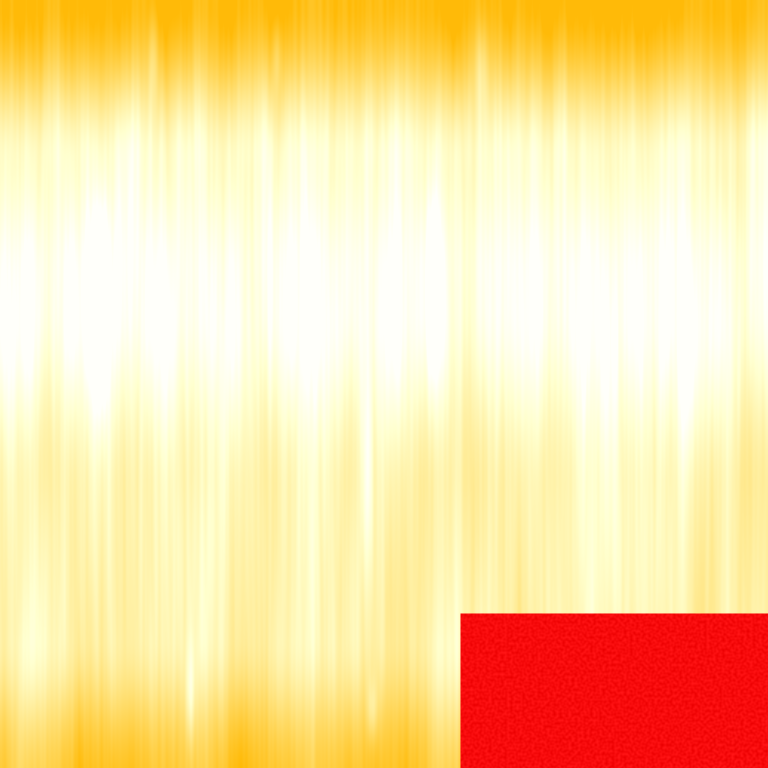
Write a Shadertoy shader that draws this background.

```glsl
const vec2 PANEL_CORNER = vec2(0.5996, 0.2012);   // top left of the red panel
const vec3 PANEL_COLOR = vec3(0.968, 0.040, 0.045);
const float PANEL_GRAIN = 0.07;
const float GRAIN_SCALE = 250.0;

const vec2 STREAK_SCALE = vec2(11.0, 1.6);        // cells across and up
const vec2 STREAK_GROWTH = vec2(2.1, 1.2);
const float STREAK_STRENGTH = 0.17;
const float STREAK_FADE = 0.8;
const int STREAK_LAYERS = 5;

const float GLOW_STRENGTH = 0.24;
const int GLOW_COUNT = 9;
// Each glow: centre x, centre y, half width, half height
const vec4 GLOWS[GLOW_COUNT] = vec4[](
    vec4(0.361, 0.930, 0.006, 0.05), vec4(0.130, 0.610, 0.016, 0.15),
    vec4(0.479, 0.390, 0.007, 0.13), vec4(0.485, 0.075, 0.007, 0.04),
    vec4(0.626, 0.920, 0.010, 0.06), vec4(0.895, 0.480, 0.011, 0.15),
    vec4(0.565, 0.630, 0.010, 0.13), vec4(0.200, 0.930, 0.007, 0.06),
    vec4(0.248, 0.090, 0.007, 0.06));

vec2 randomGradient(vec2 cell) {
    vec3 p = fract(cell.xyx * vec3(0.1031, 0.1030, 0.0973));
    p += dot(p, p.yzx + 33.33);
    float angle = 6.28318 * fract((p.x + p.y) * p.z);
    return vec2(cos(angle), sin(angle));
}

float gradientNoise(vec2 p) {
    vec2 cell = floor(p);
    vec2 f = p - cell;
    vec2 blend = f * f * f * (f * (f * 6.0 - 15.0) + 10.0);
    vec2 right = vec2(1.0, 0.0);
    vec2 up = vec2(0.0, 1.0);
    float low = mix(dot(randomGradient(cell), f),
                    dot(randomGradient(cell + right), f - right), blend.x);
    float high = mix(dot(randomGradient(cell + up), f - up),
                     dot(randomGradient(cell + 1.0), f - 1.0), blend.x);
    return mix(low, high, blend.y);
}

// Vertical profile: amber ends, pale gold below the middle, near white above it
float verticalLight(float y) {
    return 0.20 + 0.48 * smoothstep(-0.02, 0.17, y)
                + 0.28 * smoothstep(0.36, 0.60, y)
                - 0.12 * smoothstep(0.64, 0.80, y)
                - 0.79 * smoothstep(0.79, 1.00, y);
}

// Layers of noise stretched along the vertical
float streaks(vec2 uv) {
    float sum = 0.0;
    float weight = STREAK_STRENGTH;
    vec2 scale = STREAK_SCALE;
    for (int i = 0; i < STREAK_LAYERS; i++) {
        sum += weight * gradientNoise(uv * scale + float(i) * vec2(37.3, 11.7));
        weight *= STREAK_FADE;
        scale *= STREAK_GROWTH;
    }
    return sum;
}

float glowLight(vec2 uv) {
    float sum = 0.0;
    for (int i = 0; i < GLOW_COUNT; i++) {
        vec2 d = (uv - GLOWS[i].xy) / GLOWS[i].zw;
        sum += exp(-dot(d, d));
    }
    return GLOW_STRENGTH * sum;
}

// Amber through gold and cream to white
vec3 goldRamp(float light) {
    float blue = clamp(light, 0.03, 0.98);
    return vec3(1.0, min(1.0, 0.72 + 0.345 * blue), blue);
}

void mainImage(out vec4 fragColor, in vec2 fragCoord) {
    vec2 uv = fragCoord / iResolution.xy;

    // Streaked gold backdrop
    vec3 color = goldRamp(verticalLight(uv.y) + streaks(uv) + glowLight(uv));

    // Grainy red panel in the lower right corner
    float grain = gradientNoise(uv * GRAIN_SCALE);
    vec3 panel = PANEL_COLOR + PANEL_GRAIN * grain;
    vec2 inside = vec2(uv.x - PANEL_CORNER.x, PANEL_CORNER.y - uv.y);
    vec2 cover = clamp(inside * iResolution.xy + 0.5, 0.0, 1.0);
    color = mix(color, panel, cover.x * cover.y);

    fragColor = vec4(clamp(color, 0.0, 1.0), 1.0);
}
```
